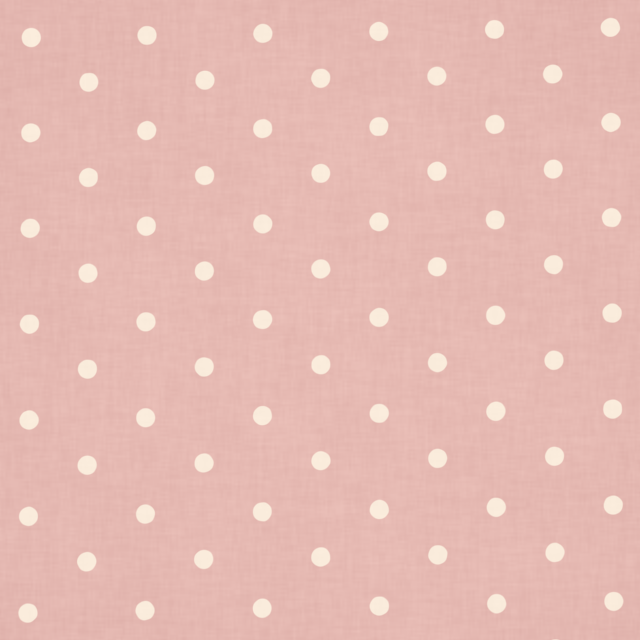
This pattern is drawn by a three.js fragment shader. Its source:

```glsl
// Cream polka dots in staggered rows on dusty pink woven cotton.
// The canvas is mapped onto a slightly tilted, stretched half-drop lattice;
// the weave is value noise drawn out along the two thread directions.

varying vec2 vUv;

float hash(vec2 p) {
  vec3 q = fract(p.xyx * vec3(0.1031, 0.1030, 0.0973));
  q += dot(q, q.yzx + 33.33);
  return fract((q.x + q.y) * q.z);
}

float noise(vec2 p) {
  vec2 cell = floor(p);
  vec2 f = fract(p);
  f = f * f * (3.0 - 2.0 * f);
  return mix(
    mix(hash(cell), hash(cell + vec2(1.0, 0.0)), f.x),
    mix(hash(cell + vec2(0.0, 1.0)), hash(cell + 1.0), f.x),
    f.y);
}

// Fine and slubby threads across and down, roughly -1 to 1
float weave(vec2 p) {
  float fine = noise(p * vec2(70.0, 300.0)) + noise(p * vec2(300.0, 70.0) + 17.0);
  float slub = noise(p * vec2(22.0, 150.0) + 41.0) + noise(p * vec2(150.0, 18.0) + 73.0);
  return 0.55 * (fine - 1.0) + 0.45 * (slub - 1.0);
}

// Distance to the nearest dot centre
float dotDistance(vec2 p) {
  float x = p.x - 0.5013;
  float down = 1.0 - p.y;
  down += x * mix(0.0173, 0.0199, down);

  // Half-row and half-column coordinates, spreading a little downwards
  float row = (down - 0.0507) / 0.0742;
  row -= 0.0007 * row * row;
  float halfColumn = 0.0905 + 0.000087 * row;
  vec2 lattice = vec2(x / halfColumn, row);

  vec2 evenRow = mod(lattice + vec2(0.0, 1.0), 2.0) - 1.0;
  vec2 oddRow = mod(lattice + vec2(1.0, 0.038), 2.0) - 1.0;
  vec2 spacing = vec2(halfColumn, 0.0748);
  return min(length(evenRow * spacing), length(oddRow * spacing));
}

void main() {
  float threads = weave(vUv);

  // Pink cloth with soft blotches and slightly darker margins
  vec3 cloth = vec3(0.904, 0.730, 0.702);
  cloth += threads * vec3(0.022, 0.030, 0.028);
  cloth += (noise(vUv * 9.0) - 0.5) * vec3(0.008, 0.010, 0.010);
  vec2 fromCentre = vUv - vec2(0.53, 0.48);
  cloth -= dot(fromCentre, fromCentre) * vec3(0.030, 0.035, 0.030);

  // Printed cream dots with a faintly uneven edge
  vec3 cream = vec3(0.980, 0.925, 0.862) + threads * 0.010;
  float edge = dotDistance(vUv) - 0.0149 + (noise(vUv * 130.0) - 0.5) * 0.0008;
  float ink = 1.0 - smoothstep(-0.0015, 0.0015, edge);

  gl_FragColor = vec4(mix(cloth, cream, ink), 1.0);
}
```
